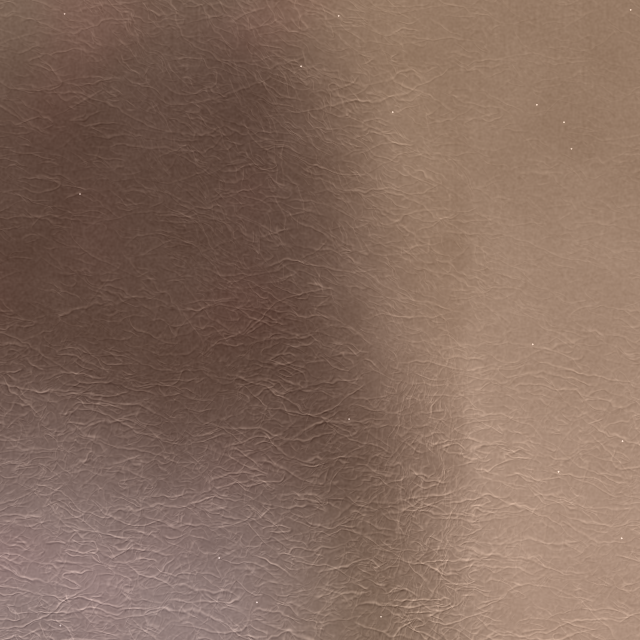
Reproduce this texture procedurally as a Shadertoy shader.

```glsl
#define LAYERS 8
#define CREASE_WIDTH 0.00125
#define CREASE_SPREAD 0.38
#define CREASE_GLOSS 0.165
#define GRAIN 0.04
#define LIGHT_DIR vec2(-0.35, 0.94)
#define SHADOW_BROWN vec3(0.37, 0.28, 0.24)
#define DUSK_TAN vec3(0.59, 0.483, 0.402)
#define WARM_TAN vec3(0.685, 0.572, 0.50)
#define LAVENDER vec3(0.575, 0.495, 0.48)
#define UMBER vec3(0.51, 0.42, 0.36)

vec2 hash2(vec2 p) {
    p = vec2(dot(p, vec2(127.1, 311.7)), dot(p, vec2(269.5, 183.3)));
    return fract(sin(p) * 43758.545) * 2.0 - 1.0;
}

// Gradient noise: value in x, derivatives in yz
vec3 gnoise(vec2 p) {
    vec2 i = floor(p), f = p - i;
    vec2 u = f * f * f * (f * (f * 6.0 - 15.0) + 10.0);
    vec2 du = 30.0 * f * f * (f * (f - 2.0) + 1.0);
    vec2 e = vec2(1.0, 0.0);
    vec2 ga = hash2(i), gb = hash2(i + e), gc = hash2(i + e.yx), gd = hash2(i + e.xx);
    float a = dot(ga, f), b = dot(gb, f - e), c = dot(gc, f - e.yx), d = dot(gd, f - e.xx);
    float k = a - b - c + d;
    vec2 slope = ga + u.x * (gb - ga) + u.y * (gc - ga) + u.x * u.y * (ga - gb - gc + gd)
               + du * (u.yx * k + vec2(b, c) - a);
    return vec3(a + u.x * (b - a) + u.y * (c - a) + u.x * u.y * k, slope);
}

vec2 warp(vec2 p, float freq) {
    return vec2(gnoise(p * freq).x, gnoise(p * freq + 37.7).x);
}

// Lit relief of broken contour lines that run along one main angle
float creases(vec2 p, float angle, float freq, float stretch) {
    float relief = 0.0;
    for (int i = 0; i < LAYERS; i++) {
        float fi = float(i);
        float a = angle + CREASE_SPREAD * sin(fi * 2.4 + 1.0);
        vec2 along = vec2(cos(a), sin(a)), across = vec2(-along.y, along.x);
        vec2 q = vec2(dot(p, along) / stretch, dot(p, across)) * freq + 17.3 * fi + freq;
        vec3 n = gnoise(q);
        vec2 grad = freq * (along * n.y / stretch + across * n.z);
        float steep = length(grad) + 0.001;
        float s = (n.x - 0.09 * sin(fi * 1.7)) / (steep * CREASE_WIDTH);
        float broken = smoothstep(-0.12, 0.28, gnoise(q * 0.6 + 41.3).x)
                     * smoothstep(0.15, 0.6, steep / freq);
        float facing = dot(grad / steep, LIGHT_DIR);
        relief += broken * (0.5 * exp(-s * s) + 0.8 * facing * s * exp(-0.4 * s * s));
        freq *= 1.3;
    }
    return relief;
}

// Broad light and shade over the hide
vec3 hideColor(vec2 p) {
    vec2 w = p + 0.06 * warp(p, 3.0);
    vec3 lit = mix(WARM_TAN, DUSK_TAN, smoothstep(0.05, 0.95, w.y));
    vec3 sheen = mix(LAVENDER, UMBER, smoothstep(0.3, 0.6, w.x));
    vec3 shade = mix(SHADOW_BROWN, sheen, 1.0 - smoothstep(0.08, 0.54, w.y + 0.22 * w.x));
    shade = mix(shade, UMBER, 0.9 * smoothstep(0.72, 1.05, w.y - 0.35 * w.x));
    float edge = mix(0.69, 0.44, w.y);
    vec3 col = mix(shade, lit, smoothstep(-0.14, 0.18, w.x - edge));

    // Soft upright fold
    float fold = p.x - 0.715 - 0.012 * gnoise(p * 5.0).x;
    float band = smoothstep(-0.13, 0.0, fold) * (1.0 - smoothstep(-0.005, 0.03, fold));
    col -= 0.03 * band * smoothstep(0.1, 0.35, p.y) * (1.0 - smoothstep(0.6, 0.95, p.y));

    // Cloudy tone and faint red stains
    col += 0.03 * gnoise(p * 6.0 + 9.0).x + 0.02 * gnoise(p * 17.0).x;
    float stain = smoothstep(0.0, 0.5, gnoise(p * 4.5 + 23.0).x) * (1.0 - smoothstep(0.4, 0.65, p.x));
    return col + stain * vec3(0.018, -0.006, 0.0);
}

// Rare pale dust specks
float specks(vec2 p) {
    vec2 cell = floor(p * 14.0);
    vec2 h = hash2(cell + 5.0);
    float d = length(fract(p * 14.0) - 0.5 - 0.35 * h) / 14.0;
    return step(0.86, hash2(cell + 71.0).x) * (1.0 - smoothstep(0.0006, 0.0022, d));
}

void mainImage(out vec4 fragColor, in vec2 fragCoord) {
    vec2 p = fragCoord / iResolution.xy;
    vec2 q = p + 0.02 * warp(p, 6.0) + 0.007 * warp(p, 31.0) + 0.004 * warp(p, 75.0);

    // Strength of each crease family by region
    float low = 1.0 - smoothstep(0.25, 0.62, p.y + 0.12 * gnoise(p * 4.0).x);
    float right = smoothstep(0.65, 0.85, p.x);
    float patches = 0.85 + 0.7 * gnoise(p * 5.0 + 61.0).x;
    float level = patches * mix(0.42, 1.0, low) * mix(1.0, 0.55, right);
    float slant = smoothstep(0.35, 0.6, p.y) * (1.0 - smoothstep(0.08, 0.38, abs(p.x + 0.5 * p.y - 0.85)));
    float upright = (1.0 - smoothstep(0.02, 0.12, abs(p.x - 0.66))) * (1.0 - smoothstep(0.35, 0.52, p.y));

    float relief = level * creases(q, -0.15, 12.0, 2.8)
                 + 0.5 * slant * creases(q + 3.1, -0.7, 15.0, 2.8)
                 + 0.55 * upright * creases(q + 7.7, 1.5, 16.0, 3.2)
                 + 0.4 * low * mix(1.0, 0.5, right) * creases(q + 5.3, 0.75, 16.0, 1.6);

    vec3 col = hideColor(p);
    float gloss = CREASE_GLOSS * clamp(relief, -0.9, 1.6);
    col += (gloss - 0.01 * level) * vec3(1.0, 0.93, 0.86);
    col += GRAIN * (gnoise(p * 210.0).x + 0.7 * gnoise(p * 110.0 + 11.0).x);
    col += 0.35 * specks(p);
    fragColor = vec4(clamp(col, 0.0, 1.0), 1.0);
}
```
